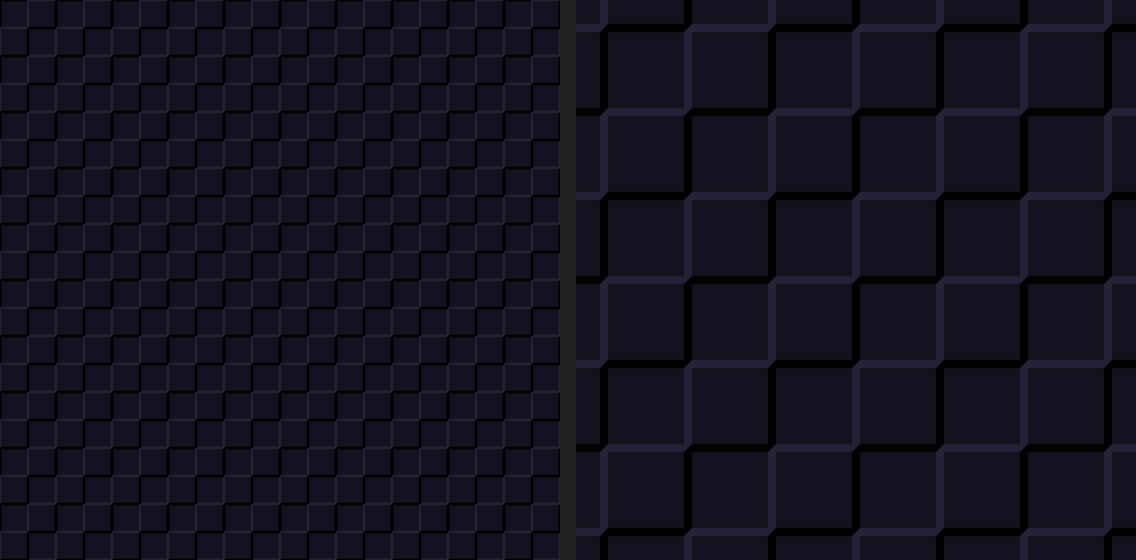
Left, the full canvas; right, a detail of the centre.
A Shadertoy shader for this pattern:

```glsl
// Bevel seen from inside one cell: lit and shaded sides swap when sunken
vec3 bevelCell(vec2 p, bool sunken, float aa)
{
    float topLeft = min(p.x, 1.0 - p.y);
    float bottomRight = min(1.0 - p.x, p.y);
    float edge = min(topLeft, bottomRight);

    // Flat face, slightly less blue beside the bevel
    vec3 face = mix(vec3(0.07, 0.07, 0.11), vec3(0.071, 0.069, 0.126),
                    smoothstep(0.06, 0.1, edge));

    // Mitred corners split the light sides from the dark ones
    float lit = smoothstep(-aa, aa, bottomRight - topLeft);
    if (sunken) lit = 1.0 - lit;
    vec3 rim = mix(vec3(0.0, 0.0, 0.012), vec3(0.137, 0.13, 0.207), lit);

    float rimMask = 1.0 - smoothstep(0.05 - 0.5 * aa, 0.05 + 0.5 * aa, edge);
    return mix(face, rim, rimMask);
}

void mainImage(out vec4 fragColor, in vec2 fragCoord)
{
    // Checkerboard of raised and sunken squares, twenty per side
    vec2 grid = fragCoord / iResolution.xy * 20.0;
    vec2 cell = floor(grid);
    bool sunken = mod(cell.x + cell.y, 2.0) > 0.5;
    float aa = 20.0 / min(iResolution.x, iResolution.y);

    fragColor = vec4(bevelCell(fract(grid), sunken, aa), 1.0);
}
```
